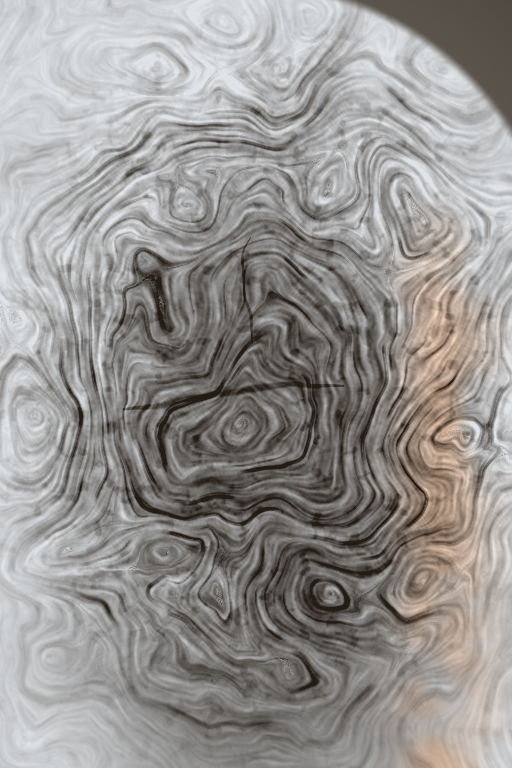
Give the GLSL for this texture, as a Shadertoy shader.

```glsl
#define HEART vec2(0.50, 0.72)
#define KNOTS 4.2
#define WARP 0.16
#define FIBRE_FREQ 150.0
#define FIBRE_STEPS 5
#define FIBRE_STRIDE 0.007
#define FIBRE_CONTRAST 1.25
#define CRACK_DEPTH 0.30
#define DARK_WOOD vec3(0.29, 0.27, 0.25)
#define PALE_WOOD vec3(0.80, 0.81, 0.82)
#define STAIN vec3(1.13, 0.96, 0.83)
#define BACKDROP vec3(0.36, 0.33, 0.30)

float hash(vec2 p) {
    return fract(sin(dot(p, vec2(127.1, 311.7))) * 43758.5453);
}

float noise(vec2 p) {
    vec2 i = floor(p), f = fract(p);
    f = f * f * (3.0 - 2.0 * f);
    return mix(mix(hash(i), hash(i + vec2(1, 0)), f.x),
               mix(hash(i + vec2(0, 1)), hash(i + vec2(1, 1)), f.x), f.y);
}

float fbm(vec2 p) {
    float sum = 0.0, amp = 0.57;
    for (int i = 0; i < 3; i++) {
        sum += amp * noise(p);
        p = p * 2.03 + 11.7;
        amp *= 0.5;
    }
    return sum;
}

// Growth field: its level lines are the grain, bent around scattered knots
float growth(vec2 p) {
    vec2 q = p + WARP * (vec2(fbm(p * 4.0), fbm(p * 4.0 + 37.0)) - 0.5);
    float g = length((q - HEART) * vec2(1.0, 0.7));
    vec2 cell = floor(q * KNOTS);
    for (int y = -1; y <= 1; y++)
    for (int x = -1; x <= 1; x++) {
        vec2 id = cell + vec2(x, y);
        vec2 rnd = vec2(hash(id), hash(id + 51.3));
        vec2 d = q * KNOTS - id - 0.2 - 0.6 * rnd;
        d *= mix(vec2(1.25, 0.85), vec2(0.85, 1.25), rnd.y);
        g += (hash(id + 9.1) - 0.35) * 0.42 * exp(-5.0 * dot(d, d));
    }
    return g + 0.03 * noise(q * 11.0) + 0.012 * noise(q * 27.0);
}

// x: growth value, yz: its gradient
vec3 growthSlope(vec2 p) {
    const float e = 0.002;
    float g = growth(p);
    return vec3(g, (growth(p + vec2(e, 0)) - g) / e,
                   (growth(p + vec2(0, e)) - g) / e);
}

// Fine noise smeared along the grain
float fibres(vec2 p, vec3 slope) {
    float sum = noise(p * FIBRE_FREQ);
    for (int side = -1; side <= 1; side += 2) {
        vec2 x = p, dir = vec2(-slope.z, slope.y);
        dir *= float(side) / max(length(dir), 0.001);
        for (int i = 0; i < FIBRE_STEPS; i++) {
            x += dir * FIBRE_STRIDE;
            sum += noise(x * FIBRE_FREQ);
            vec3 s = growthSlope(x);
            vec2 next = vec2(-s.z, s.y);
            next /= max(length(next), 0.001);
            dir = next * (dot(next, dir) < 0.0 ? -1.0 : 1.0);
        }
    }
    return sum / float(2 * FIBRE_STEPS + 1) - 0.5;
}

// Broken dark lines along the grain, x: crack, y: lifted lip beside it
vec2 cracks(vec2 p, vec3 slope, float count, float width) {
    float k = slope.x * count, f = fract(k);
    float steep = max(length(slope.yz), 0.3) * count;
    float gap = min(f, 1.0 - f) / steep;
    float broken = smoothstep(0.44, 0.62, fbm(p * 10.0 + floor(k + 0.5) * 7.3));
    float line = 1.0 - smoothstep(width * 0.3, width, gap);
    float lip = exp(-f / steep / (width * 2.5)) - exp(-(1.0 - f) / steep / (width * 2.5));
    return vec2(line, lip) * broken;
}

// Tapered split from a to b
float split(vec2 p, vec2 a, vec2 b, float width) {
    vec2 ab = b - a;
    p += 0.03 * (vec2(noise(p * 16.0), noise(p * 16.0 + 5.0)) - 0.5);
    float t = clamp(dot(p - a, ab) / dot(ab, ab), 0.0, 1.0);
    float w = width * (0.3 + 2.8 * t * (1.0 - t));
    return 1.0 - smoothstep(w * 0.3, w, length(p - a - t * ab));
}

void mainImage(out vec4 fragColor, in vec2 fragCoord) {
    vec2 p = fragCoord / iResolution.x;
    p.y *= 1.5 * iResolution.x / iResolution.y;
    vec3 slope = growthSlope(p);

    // Broad light on the rounded form, and depth of field
    vec2 r = p - vec2(0.54, 0.60);
    r.y *= r.y > 0.0 ? 0.62 : 0.45;
    float tone = mix(0.40, 0.83, smoothstep(0.10, 0.57, length(r)));
    tone += 0.14 * (fbm(p * 5.0 + 3.0) - 0.5);
    float blur = smoothstep(0.34, 0.64, length((p - vec2(0.53, 0.76)) * vec2(1.0, 0.78)));
    float focus = mix(1.0, 0.22, blur);

    // Fibres, rolled folds, flaky lips and pits
    float soft = 1.0 + 2.0 * blur;
    vec2 coarse = cracks(p, slope, 13.0, 0.0055 * soft);
    vec2 fine = cracks(p + 4.0, slope, 37.0, 0.0032 * soft);
    float detail = FIBRE_CONTRAST * fibres(p, slope);
    detail += 0.16 * (noise(vec2(slope.x * 45.0, 2.5)) - 0.5);
    detail += 0.07 * coarse.y + 0.04 * fine.y;
    detail -= CRACK_DEPTH * (coarse.x + 0.55 * fine.x);
    detail -= 0.14 * smoothstep(0.60, 0.78, fbm(p * 42.0));
    tone += detail * focus;
    tone -= 0.22 * split(p, vec2(0.24, 0.71), vec2(0.66, 0.75), 0.010);
    tone -= 0.20 * split(p, vec2(0.48, 0.82), vec2(0.49, 1.04), 0.005);

    // Wood colour with a warm stain down the right flank
    float t = clamp((tone - 0.27) / 0.54, -0.3, 1.15);
    vec3 color = mix(DARK_WOOD, PALE_WOOD, t);
    float flank = exp(-pow((p.x - 0.86) / 0.09, 2.0)) * (1.0 - smoothstep(0.8, 1.2, p.y));
    color *= mix(vec3(1.0), STAIN, flank * smoothstep(0.3, 0.65, fbm(p * 6.0 + 21.0)));

    // Out of focus backdrop past the rounded shoulder
    float shoulder = length(max(p - vec2(0.48, 0.92), 0.0)) - 0.61;
    color = mix(color, BACKDROP - 0.25 * shoulder, smoothstep(-0.012, 0.012, shoulder));
    fragColor = vec4(color, 1.0);
}
```
